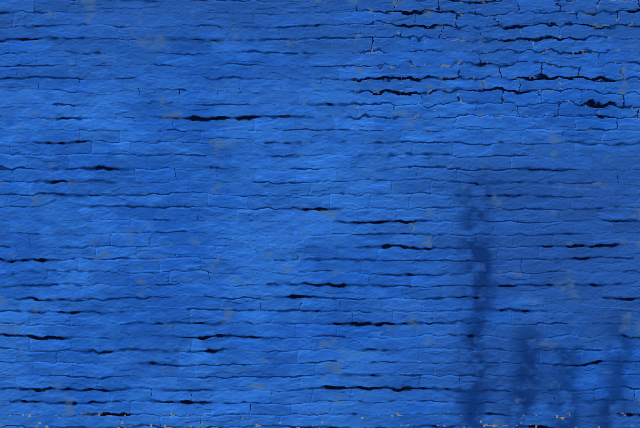
Reproduce this texture procedurally as a Shadertoy shader.

```glsl
// Blue painted brick wall with shadowed cracks, worn joints and damp streaks.

const float ROWS = 33.0;         // brick courses up the wall
const float BRICK_WIDTH = 0.094; // in units of wall height

float hash(vec2 p) {
    return fract(sin(dot(p, vec2(127.1, 311.7))) * 43758.5453);
}

float noise(vec2 p) {
    vec2 i = floor(p), f = fract(p);
    f = f * f * (3.0 - 2.0 * f);
    return mix(mix(hash(i), hash(i + vec2(1, 0)), f.x),
               mix(hash(i + vec2(0, 1)), hash(i + vec2(1, 1)), f.x), f.y);
}

float fbm(vec2 p) {
    float sum = 0.0, amp = 0.5;
    for (int i = 0; i < 4; i++) {
        sum += amp * noise(p);
        p = p * 2.03 + 17.3;
        amp *= 0.5;
    }
    return sum / 0.9375;
}

// Crumbled corner at the upper right
float brokenCorner(vec2 p) {
    return smoothstep(0.79, 0.86, p.x) * smoothstep(0.69, 0.74, p.y);
}

// Uneven courses: a slow sag plus a ragged edge
vec2 warp(vec2 p) {
    float sag = noise(p * vec2(9, 14)) - 0.5;
    vec2 ragged = vec2(fbm(p * 55.0 + 70.0), fbm(p * vec2(42, 60) + 5.0)) - 0.5;
    return p + vec2(0.0, 0.010 * sag) + (0.012 + 0.012 * brokenCorner(p)) * ragged;
}

// Distances to the upright and bed joints, then the cell of the brick
vec4 brick(vec2 q) {
    float row = floor(q.y * ROWS);
    float x = q.x / BRICK_WIDTH + 0.5 * mod(row, 2.0) + 0.35 * hash(vec2(row, 3.0));
    float bed = abs(fract(q.y * ROWS + 0.5) - 0.5) / ROWS;
    float upright = (0.5 - abs(fract(x) - 0.5)) * BRICK_WIDTH;
    return vec4(upright, bed, floor(x), row);
}

// Relief: half-buried bricks, ledges of flaked paint, brushed grain
float relief(vec2 p) {
    vec4 b = brick(warp(p));
    float face = smoothstep(0.0, 0.004, min(b.x, b.y));
    float exposed = smoothstep(0.4, 0.65, fbm(p * vec2(7, 13) + 8.0));
    float ledge = smoothstep(0.5, 0.54, fbm(p * vec2(9, 26) + 44.0));
    return exposed * (0.5 * face + 0.5 * hash(b.zw)) + 0.4 * ledge
         + 0.8 * fbm(p * vec2(28, 70)) + 0.38 * noise(p * vec2(130, 240));
}

void mainImage(out vec4 fragColor, in vec2 fragCoord) {
    vec2 p = fragCoord / iResolution.y;
    float aa = 0.8 / iResolution.y;
    vec2 q = warp(p);
    vec4 b = brick(q);
    float broken = brokenCorner(p);
    float foot = smoothstep(0.045, 0.025, p.y);

    // Paint: bright on the left, duller to the lower right and along the top
    float blotch = fbm(p * vec2(5, 8) + 2.0);
    float grain = fbm(p * vec2(35, 90) + 31.0);
    vec3 col = mix(vec3(0.12, 0.34, 0.69), vec3(0.175, 0.42, 0.77),
                   smoothstep(0.3, 0.65, 0.55 * blotch + 0.45 * grain));
    float dull = smoothstep(0.75, 1.25, p.x) * smoothstep(0.75, 0.55, p.y)
               + 0.7 * smoothstep(0.72, 0.95, p.y);
    col = mix(col, vec3(0.14, 0.32, 0.62), dull * smoothstep(0.25, 0.55, blotch));
    col *= 0.95 + 0.1 * hash(b.zw);

    // Light from above and slightly left; undersides fall into blue shade
    float slope = relief(p) - relief(p + vec2(-0.001, 0.0027));
    col *= 1.0 + clamp(0.4 * slope, -0.2, 0.2);
    col = mix(col, vec3(0.06, 0.21, 0.46), 0.8 * smoothstep(0.22, 0.75, -slope));

    // Damp streaks running down on the right
    float damp = 0.0;
    for (int i = 0; i < 4; i++) {
        float x = 1.125 + 0.105 * float(i) + 0.04 * (noise(vec2(p.y * 6.0, i)) - 0.5);
        float top = i == 0 ? 0.64 : 0.3;
        float across = exp(-pow((p.x - x) / 0.036, 2.0));
        damp += across * smoothstep(top, top - 0.14, p.y) * (0.5 + 0.8 * blotch);
    }
    damp *= smoothstep(0.25, 0.65, fbm(p * vec2(34, 40)));
    col = mix(col, vec3(0.05, 0.18, 0.42), min(damp, 0.85));

    // Bed joints: short ragged runs, a few wide open, many hairline
    float bedId = floor(q.y * ROWS + 0.5);
    float along = p.x + 5.0 * hash(vec2(bedId, 1.0));
    float fray = noise(p * vec2(70, 30)) - 0.5;
    float run = noise(vec2(along * 8.0, bedId * 7.3)) + 0.19 * broken + 0.1 * foot + 0.3 * fray;
    float open = smoothstep(0.76, 1.0, run);
    float bedCrack = smoothstep(aa, -aa, b.y - 0.0042 * open + 0.0006);
    float hair = noise(vec2(along * 15.0 + 50.0, bedId * 3.7)) + 0.35 * fray + 0.15 * broken;
    float hairline = smoothstep(0.55, 0.75, hair) * smoothstep(0.0028, 0.0008, b.y);
    float shade = smoothstep(0.55, 0.8, run) * smoothstep(0.0055, 0.0015, b.y);

    // Upright cracks, mostly in the broken corner
    float upId = hash(b.zw + 9.0) + 0.4 * broken;
    float upCrack = smoothstep(aa, -aa, b.x - 0.0018 * smoothstep(0.88, 1.1, upId));
    upCrack *= smoothstep(0.88, 0.95, upId) * smoothstep(0.35, 0.5, noise(p * 60.0));

    col = mix(col, vec3(0.06, 0.21, 0.46), 0.8 * shade);
    col = mix(col, vec3(0.05, 0.16, 0.37), 0.8 * hairline);
    col = mix(col, vec3(0.015, 0.04, 0.12), max(bedCrack, 0.85 * upCrack));

    // Bare chips along open joints and a few faded patches
    float chip = smoothstep(0.8, 0.88, noise(p * vec2(130, 170) + 3.0));
    chip *= smoothstep(0.008, 0.002, min(b.x, b.y)) * max(0.6 * broken, foot);
    col = mix(col, vec3(0.65, 0.56, 0.46), 0.8 * chip);
    float faded = smoothstep(0.66, 0.85, fbm(p * vec2(24, 30) + 60.0));
    col = mix(col, vec3(0.30, 0.42, 0.58), 0.6 * faded);

    fragColor = vec4(col, 1.0);
}
```
